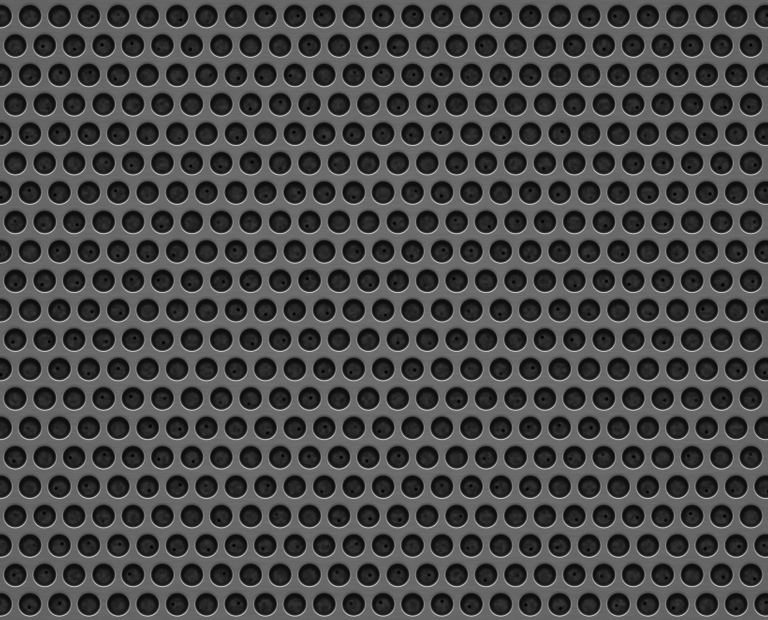
Give the GLSL for this texture, as a WebGL 2 fragment shader.

```glsl
#version 300 es
precision highp float;
// Perforated grey metal sheet: staggered rows of round holes, each with a
// bevel lit from below and a mottled dark interior with one darker pit.
// Rows are offset by half a pitch; hashes per hole vary the interiors.
uniform vec2 u_resolution;
out vec4 fragColor;

float hash(vec2 p) {
    return fract(sin(dot(p, vec2(127.1, 311.7))) * 43758.5453);
}

float noise(vec2 p) {
    vec2 i = floor(p), f = fract(p);
    f = f * f * (3.0 - 2.0 * f);
    return mix(mix(hash(i), hash(i + vec2(1, 0)), f.x),
               mix(hash(i + vec2(0, 1)), hash(i + vec2(1, 1)), f.x), f.y);
}

// Plain sheet: brighter in the middle, with a faint horizontal grain
float sheet(vec2 uv) {
    float vignette = dot(uv - 0.5, uv - 0.5);
    float grain = noise(uv * vec2(60.0, 420.0)) - 0.5;
    return 0.425 - 0.08 * vignette + 0.025 * grain;
}

// Inside of a hole: black wall, paler floor, blotches and a small pit
float interior(vec2 d, vec2 id) {
    float floorMask = 1.0 - smoothstep(0.17, 0.33, length(d - vec2(0.0, 0.055)));
    float blotch = noise(d * 9.0 + id * 17.3);
    float speck = noise(d * 22.0 + id * 31.7);
    float shade = 0.055 + floorMask * (0.045 + 0.085 * blotch + 0.04 * speck);

    float angle = 6.2832 * hash(id + 3.7);
    float reach = 0.06 + 0.10 * hash(id + 8.1);
    vec2 pit = vec2(0.0, 0.05) + reach * vec2(cos(angle), sin(angle));
    float pitMask = 1.0 - smoothstep(0.025, 0.085, length(d - pit));
    shade = mix(shade, 0.015, pitMask * smoothstep(0.1, 0.6, hash(id + 5.3)));

    // Soft light creeping onto the lower wall
    return shade + 0.07 * smoothstep(0.29, 0.37, length(d)) * smoothstep(-0.1, 0.35, d.y);
}

void main() {
    vec2 uv = gl_FragCoord.xy / u_resolution;
    vec2 pitch = vec2(26.1, 21.08);
    float aa = 0.6 * pitch.y / u_resolution.y;

    // Staggered cells, counted from the top; d points down inside a cell
    vec2 q = vec2(uv.x, 1.0 - uv.y) * pitch - vec2(0.02, 0.042);
    float row = floor(q.y);
    q.x += 0.5 * mod(row + 1.0, 2.0);
    vec2 id = vec2(floor(q.x), row);
    vec2 d = fract(q) - 0.5;
    float r = length(d);
    float down = d.y / max(r, 0.001);

    float shade = sheet(uv);

    // Soft shadow above the hole, then the bevel, brightest at the bottom
    shade -= 0.05 * smoothstep(0.5, 0.41, r) * smoothstep(0.2, -1.0, down);
    float bevel = mix(0.33, 0.53, smoothstep(-1.0, 0.1, down));
    bevel += 0.23 * smoothstep(0.15, 0.95, down);
    shade = mix(shade, bevel, 1.0 - smoothstep(0.425 - aa, 0.425 + aa, r));

    // Dark inner lip, then the opening
    float lip = mix(0.2, 0.3, smoothstep(-1.0, 1.0, down));
    shade = mix(shade, lip, 1.0 - smoothstep(0.39 - aa, 0.39 + aa, r));
    shade = mix(shade, interior(d, id), 1.0 - smoothstep(0.365 - aa, 0.365 + aa, r));

    fragColor = vec4(vec3(shade), 1.0);
}
```
